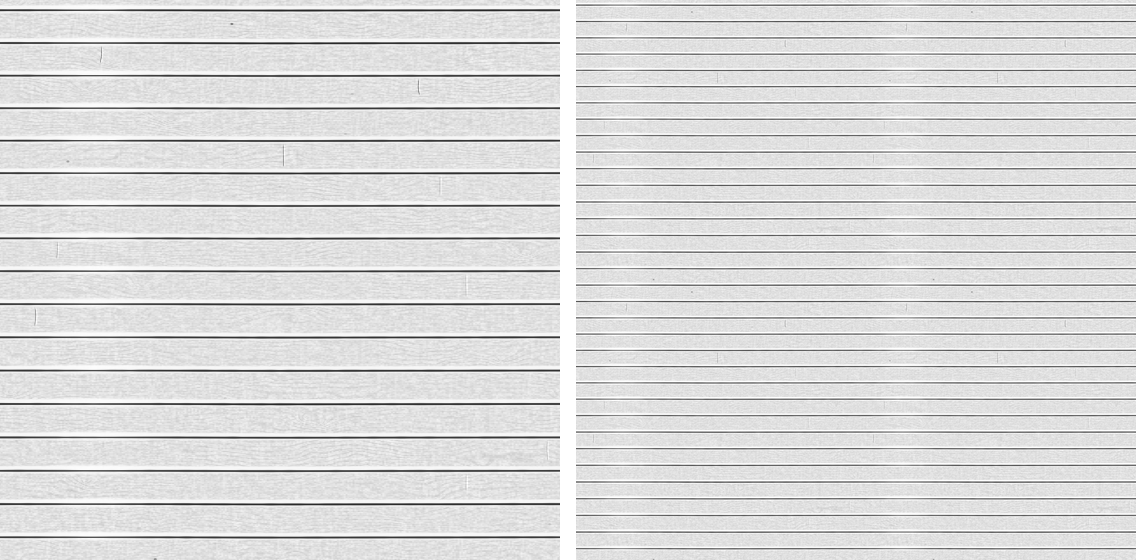
Left: one tile. Right: repeated 2 by 2.
Reproduce this texture map procedurally as a three.js fragment shader.

```glsl
// White painted horizontal wood siding with thin dark grooves, fine grain, knots and cracks.
#define BOARDS 17.0
#define GROOVE_PHASE 0.725
#define GROOVE_HALF 0.052
#define GROOVE_TONE 0.14
#define PAINT_TONE 0.878
#define EDGE_TONE 0.975
#define RINGS 8.0
#define RING_DEPTH 0.042
#define FIBRE_DEPTH 0.12
#define CRACK_CHANCE 0.5
#define KNOT_CHANCE 0.55
#define GLOW_X 0.17

varying vec2 vUv;

float hash(vec2 p) {
  return fract(sin(dot(p, vec2(127.1, 311.7))) * 43758.5453);
}

// Value noise that wraps after a whole number of cells across.
float noise(vec2 p, float cells) {
  vec2 i = floor(p);
  vec2 f = fract(p);
  f = f * f * (3.0 - 2.0 * f);
  float x0 = mod(i.x, cells);
  float x1 = mod(i.x + 1.0, cells);
  float low = mix(hash(vec2(x0, i.y)), hash(vec2(x1, i.y)), f.x);
  float high = mix(hash(vec2(x0, i.y + 1.0)), hash(vec2(x1, i.y + 1.0)), f.x);
  return mix(low, high, f.y);
}

// Noise in board space: cells across the canvas and cells up one board.
float boardNoise(vec2 p, float row, float across, float up) {
  return noise(vec2(p.x * across, p.y * up + row * 41.0), across);
}

float wrapDelta(float a, float b) {
  return fract(a - b + 0.5) - 0.5;
}

// Growth rings as thin dark contour lines, bent around up to two knots per board.
float ringGrain(vec2 p, float row) {
  float height = p.y * RINGS;
  height += 4.0 * boardNoise(p, row, 8.0, 1.3);
  height += 1.2 * boardNoise(p, row + 3.0, 36.0, 4.0);
  for (int k = 0; k < 2; k++) {
    vec2 id = vec2(row, float(k) + 5.0);
    float present = step(hash(id + 0.3), KNOT_CHANCE);
    vec2 d = vec2(wrapDelta(p.x, hash(id)) * 26.0, (p.y - mix(0.3, 0.7, hash(id + 9.0))) * 2.6);
    height += present * 4.0 * exp(-1.6 * length(d));
  }
  float line = smoothstep(-0.1, 1.0, sin(6.2832 * height));
  return (0.42 - line) * mix(0.2, 1.3, boardNoise(p, row + 7.0, 14.0, 2.0));
}

// Fine fibres along the board and faint saw marks across it.
float fibres(vec2 p, float row) {
  float along = boardNoise(p, row, 130.0, 22.0) - 0.5;
  float speckle = boardNoise(p, row + 2.0, 320.0, 24.0) - 0.5;
  float saw = boardNoise(p, row + 4.0, 260.0, 5.0) - 0.5;
  float patches = smoothstep(0.45, 0.85, boardNoise(p, row + 6.0, 15.0, 1.0));
  return 0.4 * along + 0.65 * speckle + saw * mix(0.08, 0.35, patches);
}

// One thin upright crack: a dark side and a lit side.
float crack(vec2 p, float row) {
  float present = step(hash(vec2(row, 21.0)), CRACK_CHANCE);
  float bend = 0.004 * (boardNoise(p, row + 8.0, 3.0, 3.0) - 0.5);
  float d = wrapDelta(p.x, hash(vec2(row, 23.0)) + bend);
  float bottom = mix(0.15, 0.4, hash(vec2(row, 25.0)));
  float span = smoothstep(bottom, bottom + 0.08, p.y) * (1.0 - smoothstep(0.8, 0.95, p.y));
  float dark = 1.0 - smoothstep(0.0002, 0.0017, abs(d));
  float lit = 1.0 - smoothstep(0.0005, 0.002, abs(d - 0.0022));
  return present * span * (0.07 * lit - mix(0.08, 0.32, hash(vec2(row, 27.0))) * dark);
}

// Small dents, mostly faint.
float dents(vec2 p, float row) {
  float sum = 0.0;
  for (int k = 0; k < 2; k++) {
    vec2 id = vec2(row, float(k) + 31.0);
    vec2 d = vec2(wrapDelta(p.x, hash(id)) * BOARDS, p.y - mix(0.1, 0.92, hash(id + 6.0)));
    sum += pow(hash(id + 12.0), 5.0) * (1.0 - smoothstep(0.01, 0.05, length(d * vec2(0.7, 1.0))));
  }
  return sum;
}

void main() {
  float sway = 0.04 * cos(6.2832 * vUv.y) + 0.012 * (noise(vec2(vUv.x * 4.0, 2.0), 4.0) - 0.5);
  float board = vUv.y * BOARDS - GROOVE_PHASE + sway;
  float row = mod(floor(board), BOARDS);
  vec2 p = vec2(vUv.x, fract(board));
  float line = floor(board + 0.5);
  float s = board - line;
  float lineRow = mod(line, BOARDS);

  // Painted wood surface
  float tone = PAINT_TONE + RING_DEPTH * ringGrain(p, row) + FIBRE_DEPTH * fibres(p, row);
  tone += crack(p, row) - 0.5 * dents(p, row);

  // Bright bevels, wider in a worn band near the left
  float glow = exp(-pow(wrapDelta(vUv.x, GLOW_X) * 12.0, 2.0));
  float lower = 1.0 - smoothstep(0.11, 0.17 + 0.06 * glow, s);
  float upper = 1.0 - smoothstep(0.05, 0.1 + 0.05 * glow, -s);
  tone = mix(tone, EDGE_TONE + 0.02 * glow, s > 0.0 ? 0.92 * lower : 0.75 * upper);

  // Dark groove with a soft profile and slightly uneven width
  float rough = noise(vec2(vUv.x * 60.0, lineRow * 13.0), 60.0);
  float halfWidth = GROOVE_HALF * mix(0.92, 1.1, rough) * (1.0 - 0.2 * glow);
  float groove = 1.0 - smoothstep(0.004, halfWidth, abs(s));
  float depth = GROOVE_TONE + 0.08 * hash(vec2(lineRow, 51.0)) + 0.1 * glow;
  tone = mix(tone, depth, groove);

  gl_FragColor = vec4(vec3(clamp(tone, 0.0, 1.0)), 1.0);
}
```
